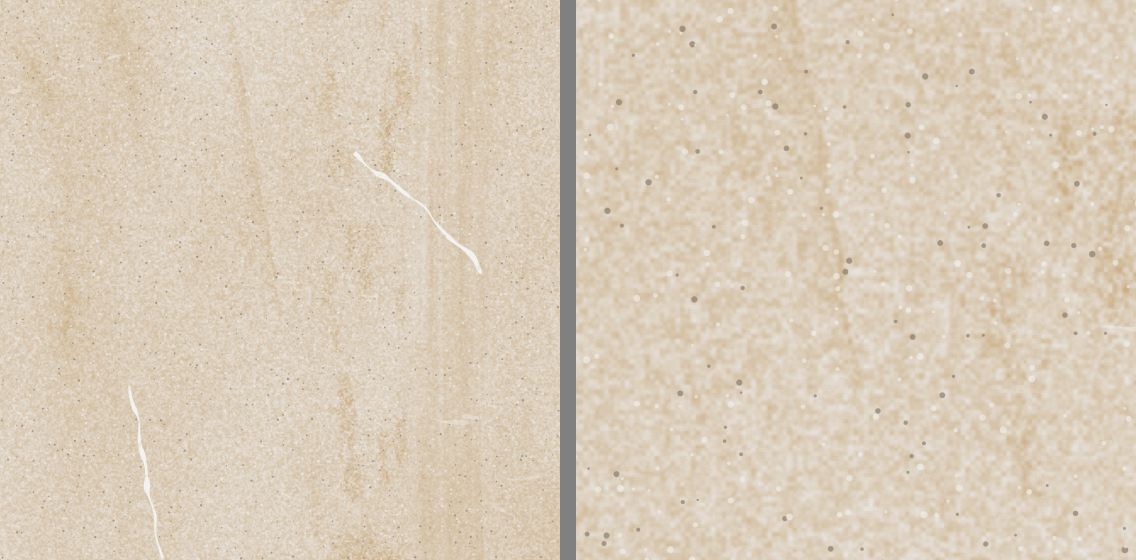
Left: the whole. Right: its middle third, enlarged.
This texture is drawn by a WebGL 2 fragment shader. Its source:

```glsl
#version 300 es
precision highp float;
// Sandy beige stone slab: fine grain, ochre seams, vertical streaks and thin white veins.
uniform vec2 u_resolution;
out vec4 fragColor;

const vec3 OCHRE = vec3(0.82, 0.73, 0.60);
const vec3 CREAM = vec3(0.89, 0.86, 0.82);
const vec3 CALCITE = vec3(0.95, 0.95, 0.94);
const vec3 MINERAL = vec3(0.52, 0.46, 0.40);

float hash(vec2 p) {
  vec3 q = fract(vec3(p.xyx) * 0.1031);
  q += dot(q, q.yzx + 33.33);
  return fract((q.x + q.y) * q.z);
}

float noise(vec2 p) {
  vec2 i = floor(p), f = fract(p);
  f = f * f * (3.0 - 2.0 * f);
  return mix(mix(hash(i), hash(i + vec2(1, 0)), f.x),
             mix(hash(i + vec2(0, 1)), hash(i + vec2(1, 1)), f.x), f.y);
}

float fbm(vec2 p) {
  float sum = 0.0, amp = 0.5;
  for (int i = 0; i < 5; i++) {
    sum += amp * noise(p);
    p = mat2(1.6, 1.2, -1.2, 1.6) * p + 17.3;
    amp *= 0.5;
  }
  return sum;
}

// Soft window: 1 between lo and hi, fading over the given margin.
float band(float v, float lo, float hi, float fade) {
  return smoothstep(lo - fade, lo + fade, v) * (1.0 - smoothstep(hi - fade, hi + fade, v));
}

// Stain with a crisp right edge and a soft left side; x is the signed offset from the edge.
float seam(float x, float spread, float px) {
  return exp(min(x, 0.0) / spread) * (1.0 - smoothstep(-px, 0.003 + px, x));
}

// Tapered, broken white line from a to b.
float whiteVein(vec2 p, vec2 a, vec2 b, float width, float gaps, float px) {
  vec2 d = b - a;
  float t = clamp(dot(p - a, d) / dot(d, d), 0.0, 1.0);
  float along = t * length(d);
  float swell = noise(vec2(along * 38.0, a.x * 91.0));
  float w = width * (0.25 + 1.5 * swell * swell) * smoothstep(0.0, 0.12, t) * smoothstep(1.0, 0.9, t);
  float ink = smoothstep(gaps - 0.2, gaps + 0.1, noise(vec2(along * 75.0, a.y * 57.0)));
  float cover = 1.0 - smoothstep(w - px, w + px, length(p - a - d * t));
  return cover * ink * smoothstep(0.0, px, w);
}

// Round grains scattered on a jittered grid.
float specks(vec2 p, float cells, float share, float radius, float px) {
  vec2 id = floor(p * cells);
  vec2 jitter = 0.25 + 0.5 * vec2(hash(id + 7.1), hash(id + 31.7));
  float size = radius * (0.5 + hash(id + 53.9));
  float d = length(p - (id + jitter) / cells);
  return step(hash(id), share) * (1.0 - smoothstep(size - px, size + px, d));
}

// Ochre amount from the seams on the left and centre.
float seams(vec2 p, float px) {
  float wobble = 0.03 * (fbm(vec2(p.y * 7.0, 3.0)) - 0.5) + 0.005 * (noise(p * 45.0) - 0.5);
  float y = p.y - 0.55;
  float centre = p.x - (0.485 - 0.16 * y) + wobble;
  float left = p.x - (0.115 - 1.6 * y * y * y) - 1.6 * wobble;
  float upper = p.x - (0.30 - 0.22 * y) + wobble;
  float fade = 0.4 + 0.6 * noise(vec2(p.y * 9.0, 8.0));
  return fade * (0.55 * seam(centre, 0.012, px) * band(p.y, 0.45, 0.85, 0.03)
    + 0.25 * seam(centre, 0.025, px) * band(p.y, 0.62, 1.1, 0.1)
    + 0.40 * exp(-abs(left) / 0.018) * band(p.y, 0.38, 0.9, 0.08)
    + 0.32 * exp(-abs(upper) / 0.02) * band(p.y, 0.68, 1.1, 0.06));
}

void main() {
  float px = 0.7 / min(u_resolution.x, u_resolution.y);
  vec2 p = gl_FragCoord.xy / min(u_resolution.x, u_resolution.y);
  vec2 warped = p + 0.02 * (vec2(fbm(p * 6.0), fbm(p * 6.0 + 40.0)) - 0.5);

  // Broad washes and sandy grain; tone runs from ochre (0) to cream (1).
  float grain = 0.62 * (noise(p * 330.0) - 0.5) + 0.45 * (noise(p * 210.0 + 9.0) - 0.5)
              + 0.25 * (hash(floor(p * 400.0)) - 0.5);
  float tone = 0.60 + 0.55 * (fbm(warped * vec2(7.0, 3.0) + 5.0) - 0.48);
  tone += 0.18 * band(warped.x + 0.25 * p.y, 0.50, 0.62, 0.05) * smoothstep(0.55, 0.95, p.y);

  // Vertical streaks on the right.
  float streakZone = band(warped.x, 0.73, 0.88, 0.025);
  float streak = noise(vec2(warped.x * 75.0, p.y * 2.0)) + 0.6 * noise(vec2(warped.x * 190.0, p.y * 4.0));
  tone += streakZone * (0.38 * (streak - 0.8) - 0.06);

  // Grainy ochre blotches beside the streaks.
  float blotch = smoothstep(0.46, 0.70, fbm(warped * vec2(32.0, 14.0)));
  float blotchZone = band(p.x, 0.57, 0.75, 0.07) + 0.25 * band(p.x, 0.38, 0.48, 0.05) * band(p.y, 0.4, 0.6, 0.08);
  tone -= blotchZone * blotch * (0.38 - 0.5 * grain);

  tone -= seams(p, px);
  tone += grain * (1.0 - 0.25 * streakZone);
  vec3 colour = mix(OCHRE, CREAM, clamp(tone, -0.35, 1.25));

  // Dark mineral points and pale flecks.
  colour = mix(colour, MINERAL, 0.65 * specks(p, 110.0, 0.07, 0.0013, px));
  colour = mix(colour, CALCITE, 0.60 * specks(p + 3.7, 140.0, 0.10, 0.0014, px));

  // White veins, then short faint scratches.
  vec2 q = p + 0.014 * (vec2(noise(p * 24.0), noise(p * 24.0 + 60.0)) - 0.5);
  float white = whiteVein(q, vec2(0.60, 0.755), vec2(0.74, 0.64), 0.0042, 0.35, px);
  white = max(white, whiteVein(q, vec2(0.72, 0.66), vec2(0.81, 0.57), 0.0036, 0.25, px));
  white = max(white, whiteVein(q, vec2(0.80, 0.58), vec2(0.86, 0.51), 0.0065, 0.05, px));
  white = max(white, whiteVein(q, vec2(0.228, 0.32), vec2(0.262, 0.14), 0.0036, 0.15, px));
  white = max(white, whiteVein(q, vec2(0.258, 0.16), vec2(0.297, -0.03), 0.0040, 0.15, px));
  white = max(white, 0.5 * whiteVein(q, vec2(0.0, 0.83), vec2(0.23, 0.905), 0.0026, 0.45, px));
  for (int i = 0; i < 9; i++) {
    vec2 id = vec2(float(i), 4.0);
    vec2 a = vec2(0.55 + 0.4 * hash(id), hash(id + 21.0));
    vec2 reach = vec2(0.03 + 0.05 * hash(id + 43.0), 0.03 * (hash(id + 65.0) - 0.6));
    white = max(white, 0.4 * whiteVein(q, a, a + reach, 0.003, 0.4, px));
  }
  fragColor = vec4(mix(colour, CALCITE, white), 1.0);
}
```
